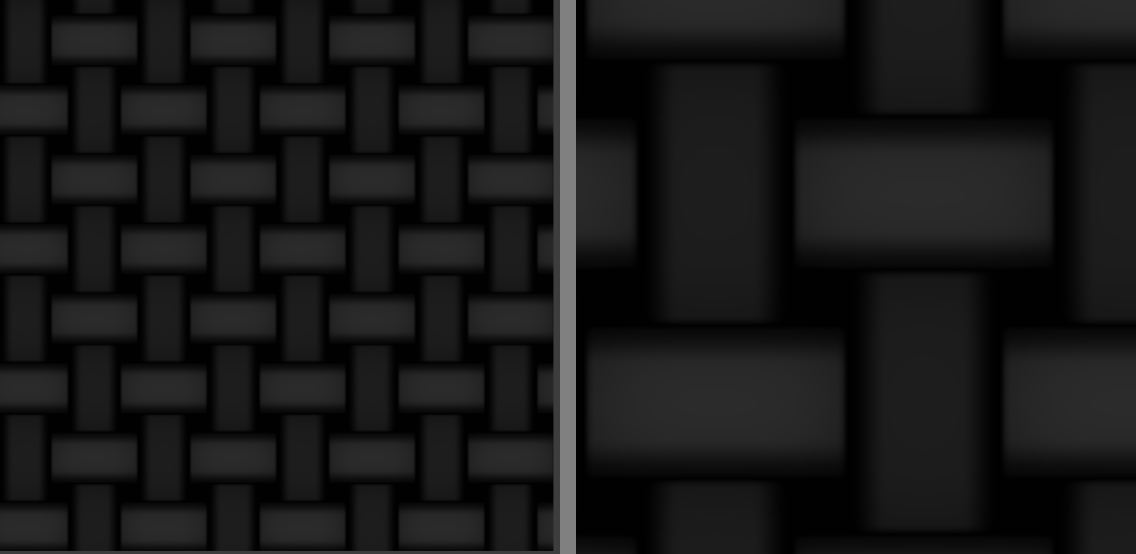
Left: the whole. Right: its middle third, enlarged.
Give the GLSL for this pattern, as a WebGL 2 fragment shader.

```glsl
#version 300 es
precision highp float;

uniform vec2 u_resolution;
out vec4 fragColor;

#define STRANDS vec2(8.067, 7.962)      // strand pitches across and down
#define FIRST_CROSSING vec2(0.36, 0.58) // from the upper left, in pitches
#define HALF_LENGTH 0.622               // visible strand, in pitches
#define HALF_WIDTH 0.357
#define EDGE_SOFTNESS 0.018
#define WEFT_GRAY 0.168                 // horizontal strands
#define WARP_GRAY 0.113                 // vertical strands
#define GAP_GRAY 0.004
#define FRAME_GRAY 0.24
#define FRAME_SIZE vec2(0.0117, 0.0055) // right and bottom, share of canvas

// Signed distance to a box with slightly rounded corners
float boxDistance(vec2 p, vec2 halfSize, float radius) {
    vec2 d = abs(p) - halfSize + radius;
    return length(max(d, 0.0)) + min(max(d.x, d.y), 0.0) - radius;
}

// Gray of one visible strand; p.x runs along it, p.y across it
float strandGray(vec2 p, bool isWarp, float softness) {
    float along = min(abs(p.x) / HALF_LENGTH, 1.0);
    float across = min(abs(p.y) / HALF_WIDTH, 1.0);
    float bodyGray = isWarp ? WARP_GRAY : WEFT_GRAY;
    float edgeFloor = isWarp ? 0.03 : 0.28;

    // Round cross-section, with ends that dip under the next strand
    float roll = mix(edgeFloor, 1.0, smoothstep(0.0, 0.52, 1.0 - across));
    float crown = 1.0 - (isWarp ? 0.05 : 0.25) * across * across;
    float dip = 1.0 - 0.22 * along * along * along;
    float endShade = mix(0.7, 1.0, smoothstep(0.0, 0.07, 1.0 - along));

    float d = boxDistance(p, vec2(HALF_LENGTH, HALF_WIDTH), 0.03);
    float coverage = 1.0 - smoothstep(-softness, softness, d);
    return bodyGray * roll * crown * dip * endShade * coverage;
}

// Plain weave: warp and weft take turns on top at each crossing
float weaveGray(vec2 p, float softness) {
    vec2 nearest = floor(p + 0.5);
    float gray = GAP_GRAY;
    for (int y = -1; y <= 1; y++) {
        for (int x = -1; x <= 1; x++) {
            vec2 crossing = nearest + vec2(x, y);
            vec2 local = p - crossing;
            bool isWarp = mod(crossing.x + crossing.y, 2.0) < 0.5;
            vec2 strandPos = isWarp ? local.yx : local;
            gray = max(gray, strandGray(strandPos, isWarp, softness));
        }
    }
    return gray;
}

void main() {
    vec2 uv = gl_FragCoord.xy / u_resolution;
    vec2 pixel = 1.0 / u_resolution;

    // Weave coordinates count from the upper left
    vec2 p = vec2(uv.x, 1.0 - uv.y) * STRANDS - FIRST_CROSSING;
    float pixelPitch = max(pixel.x * STRANDS.x, pixel.y * STRANDS.y);
    float gray = weaveGray(p, max(EDGE_SOFTNESS, 0.7 * pixelPitch));

    // Thin frame along the right and bottom sides
    vec2 inset = vec2(1.0 - uv.x, uv.y);
    vec2 frame = 1.0 - smoothstep(FRAME_SIZE - 0.5 * pixel, FRAME_SIZE + 0.5 * pixel, inset);
    gray = mix(gray, FRAME_GRAY, max(frame.x, frame.y));

    fragColor = vec4(vec3(gray), 1.0);
}
```
